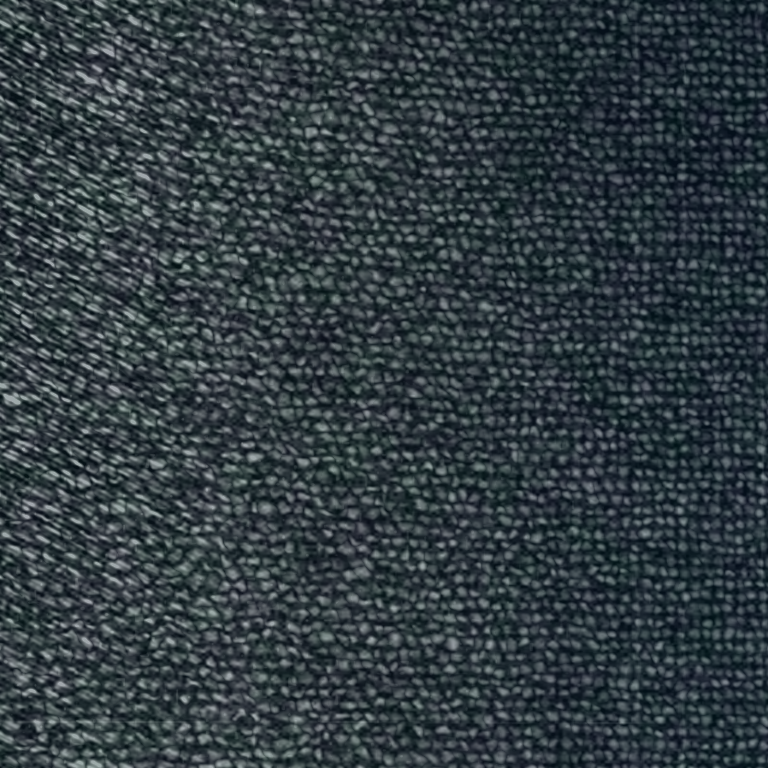
Reproduce this texture procedurally as a three.js fragment shader.

```glsl
// Dark blue-green woven cloth: staggered thread beads on sagging rows, with slanted sheen at the left.
#define ROWS 55.0
#define COLUMNS_LEFT 42.0
#define COLUMNS_GAIN 14.0
#define SAG 0.12
#define BEAD_SIZE vec2(0.55, 0.45)
#define BEAD_JITTER 0.32
#define STREAKS 104.0
#define STREAK_SLOPE 0.55
#define GRAIN 0.62
#define SHADOW_TINT vec3(-0.042, 0.0, 0.022)
#define LIGHT_TINT vec3(-0.036, 0.004, 0.010)

varying vec2 vUv;

float hash(vec2 p) {
  vec3 q = fract(vec3(p.xyx) * 0.1031);
  q += dot(q, q.yzx + 33.33);
  return fract((q.x + q.y) * q.z);
}

float noise(vec2 p) {
  vec2 cell = floor(p);
  vec2 f = fract(p);
  f = f * f * (3.0 - 2.0 * f);
  float low = mix(hash(cell), hash(cell + vec2(1.0, 0.0)), f.x);
  float high = mix(hash(cell + vec2(0.0, 1.0)), hash(cell + vec2(1.0, 1.0)), f.x);
  return mix(low, high, f.y);
}

// Thread space: rows fall to the right, columns tighten to the right.
vec2 weaveSpace(vec2 uv) {
  float sag = SAG * mix(0.1, 1.35, uv.y) * (1.0 - exp(-2.6 * uv.x));
  vec2 weave = vec2(uv.x * (COLUMNS_LEFT + COLUMNS_GAIN * uv.x), ROWS * (uv.y + sag));
  vec2 wobble = vec2(noise(uv * 23.0), noise(uv * 23.0 + 41.0)) - 0.5;
  vec2 ripple = vec2(noise(uv * 95.0 + 11.0), noise(uv * 95.0 + 67.0)) - 0.5;
  return weave + (wobble + 0.65 * ripple) * mix(0.85, 0.4, uv.x);
}

// Brightness of the rounded beads around a point in thread space.
float beads(vec2 weave, float stagger) {
  float light = 0.0;
  for (int j = -1; j <= 1; j++) {
    float row = floor(weave.y) + float(j);
    float x = weave.x + stagger * mod(row, 2.0);
    for (int i = -1; i <= 1; i++) {
      vec2 id = vec2(floor(x) + float(i), row);
      vec2 jitter = vec2(hash(id + 7.0), hash(id + 19.0)) - 0.5;
      vec2 offset = vec2(x, weave.y) - id - 0.5 - jitter * BEAD_JITTER;
      offset.y += 0.12 * offset.x;
      float size = mix(0.8, 1.12, hash(id + 53.0));
      float bead = 1.0 - smoothstep(0.15, 1.15, length(offset / (BEAD_SIZE * size)));
      light = max(light, bead * mix(0.62, 1.28, hash(id + 31.0)));
    }
  }
  return light;
}

void main() {
  vec2 uv = vUv;
  vec2 weave = weaveSpace(uv);

  // Broad lighting, darkest at the upper right
  float shade = mix(0.29, 0.225, smoothstep(0.15, 0.95, uv.x));
  shade -= 0.035 * smoothstep(0.35, 1.0, uv.y) * smoothstep(0.15, 0.8, uv.x);
  shade *= 0.95 + 0.1 * noise(uv * vec2(7.0, 10.0));

  // Beads over dark gaps
  float stagger = 0.5 * (1.0 - 0.6 * smoothstep(0.4, 0.9, uv.x));
  float luma = shade * (0.54 + 1.2 * beads(weave, stagger));

  // Uneven threads, with a few pale ones
  float columnTone = hash(vec2(floor(weave.x), 3.0));
  float rowTone = noise(vec2(weave.x * 0.15, floor(weave.y) * 3.7));
  luma *= 0.86 + 0.1 * columnTone + 0.18 * rowTone;
  float threadX = abs(fract(weave.x) - 0.5);
  float palePart = smoothstep(0.35, 0.7, noise(vec2(columnTone * 90.0, uv.y * 6.0)));
  luma += 0.04 * step(0.9, columnTone) * palePart * (1.0 - smoothstep(0.05, 0.2, threadX));

  // Slanted fibre sheen fading away from the left side
  float slant = (uv.y + STREAK_SLOPE * uv.x) * STREAKS;
  float wave = sin(6.2832 * (slant + 0.6 * noise(uv * 14.0)));
  float fibre = noise(vec2(slant * 2.0, uv.x * 38.0)) - 0.5;
  float sheen = (1.0 - smoothstep(0.04, 0.45, uv.x)) * mix(0.45, 1.0, smoothstep(0.0, 0.45, uv.y));
  luma *= 1.0 + sheen * (0.36 * wave + 0.6 * fibre);

  // Fine grain and bright flecks
  float grain = noise(uv * vec2(200.0, 250.0)) - 0.5;
  luma += shade * GRAIN * grain;
  float fleck = smoothstep(0.82, 0.98, noise(uv * 130.0 + 17.0));
  luma += 0.13 * fleck * (1.0 - 0.75 * uv.x);

  // Faint pulled thread near the lower edge
  float pullY = 0.058 + 0.002 * noise(vec2(uv.x * 9.0, 2.0));
  float pull = 1.0 - smoothstep(0.0006, 0.0022, abs(uv.y - pullY));
  luma += 0.07 * pull * noise(vec2(uv.x * 18.0, 8.0));

  // Cool tint with drifting green and violet areas
  luma = clamp(luma, 0.065, 0.66);
  vec3 color = luma + mix(SHADOW_TINT, LIGHT_TINT, smoothstep(0.1, 0.45, luma));
  float hueDrift = 0.6 * noise(uv * 26.0 + 5.0) + 0.4 * noise(uv * 75.0) - 0.5;
  color += hueDrift * vec3(-0.035, 0.022, -0.028);
  color += vec3(-0.012, -0.004, 0.012) * smoothstep(0.4, 1.0, uv.x);
  gl_FragColor = vec4(clamp(color, 0.0, 1.0), 1.0);
}
```
